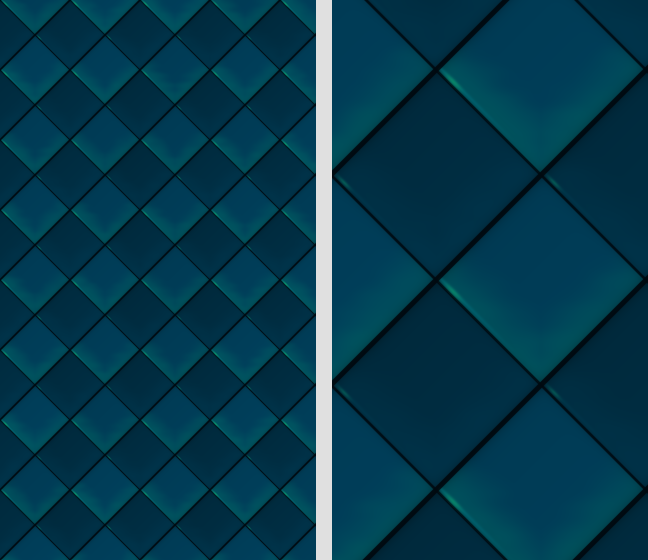
Left, the full canvas; right, a detail of the centre.
Give the GLSL for this pattern, as a Shadertoy shader.

```glsl
#define ROWS 8.0
#define SEAM_RISING 0.017
#define SEAM_FALLING 0.009
#define GLOW_REACH 0.38
#define VARIATION 0.05
#define DARK_TILE vec3(0.0, 0.175, 0.255)
#define LIGHT_TILE vec3(0.0, 0.24, 0.345)
#define TEAL vec3(0.0, 0.325, 0.37)
#define SEAM vec3(0.0, 0.035, 0.06)
#define GLINT vec3(0.05, 0.58, 0.40)

float hash(vec2 p) {
    vec3 q = fract(vec3(p.xyx) * 0.1031);
    q += dot(q, q.yzx + 33.33);
    return fract((q.x + q.y) * q.z);
}

float noise(vec2 p) {
    vec2 i = floor(p), f = fract(p);
    f = f * f * (3.0 - 2.0 * f);
    return mix(mix(hash(i), hash(i + vec2(1, 0)), f.x),
               mix(hash(i + vec2(0, 1)), hash(i + vec2(1, 1)), f.x), f.y);
}

float seamMask(float dist, float halfWidth, float aa) {
    return 1.0 - smoothstep(halfWidth - aa, halfWidth + aa, dist);
}

// Elongated spark hugging the lower left edge, near the left corner
float glint(vec2 f, float along, float size) {
    vec2 d = (f - vec2(0.026, along)) / (vec2(0.016, 0.07) * size);
    return exp(-dot(d, d));
}

void mainImage(out vec4 fragColor, in vec2 fragCoord) {
    // Diagonal grid: f.x rises to the upper right, f.y to the upper left
    vec2 p = fragCoord / iResolution.y * ROWS;
    vec2 grid = vec2(p.x + p.y, p.y - p.x);
    vec2 cell = floor(grid), f = fract(grid);
    float isLight = mod(cell.x + cell.y, 2.0);
    float aa = ROWS / iResolution.y;
    float tone = hash(cell + 57.0) - 0.5;

    // Tile faces with a teal reflection along the lower edges
    float wobble = noise(vec2(f.x - f.y, f.x + f.y) * vec2(3.0, 7.0) + cell * 9.0 + 200.0) - 0.5;
    float low = min(f.x, f.y) + 0.09 * wobble;
    float glow = 1.0 - smoothstep(0.0, GLOW_REACH, low);
    glow *= 1.0 - 0.25 * smoothstep(0.3, 0.9, f.x);
    vec3 darkFace = DARK_TILE * (1.06 - 0.12 * f.y) + vec3(0.0, 0.02, 0.025) * glow;
    vec3 lightFace = mix(LIGHT_TILE * (1.03 - 0.06 * f.y), TEAL, glow);
    vec3 color = mix(darkFace, lightFace, isLight) * (1.0 + VARIATION * tone);

    // Bevel: soft shade beside the seams and a fine lit rim
    vec2 edge = min(f, 1.0 - f);
    color *= 1.0 - 0.32 * exp(-edge.y * 32.0) - 0.18 * exp(-edge.x * 45.0);
    float rim = exp(-pow((f.x - 0.028) / 0.014, 2.0)) * smoothstep(0.1, 0.9, f.y);
    color += TEAL * rim * mix(0.08, 0.22, isLight);

    // Seams, wider on the rising diagonals
    color = mix(color, SEAM, 0.95 * seamMask(edge.y, SEAM_RISING, aa));
    color = mix(color, SEAM, 0.85 * seamMask(edge.x, SEAM_FALLING, aa));

    // Sparks, stronger on the light tiles
    float spark = mix(0.45 * glint(f, 0.90, 0.75), 0.85 * glint(f, 0.86, 1.0), isLight);
    color = mix(color, GLINT, spark * (0.9 + 0.4 * tone));

    fragColor = vec4(color, 1.0);
}
```
